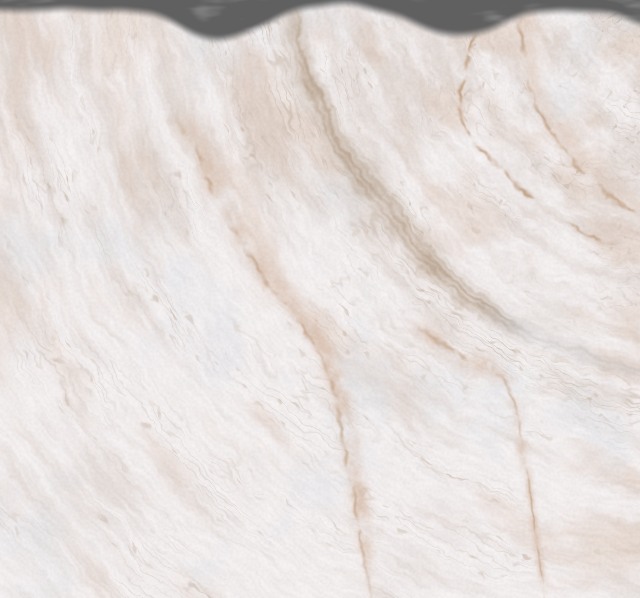
Reproduce this texture procedurally as a Shadertoy shader.

```glsl
// Pale travertine slab: crinkled strata bend in arcs about a point at the upper right.
// Tan, peach and rust veins follow those arcs in polar coordinates (radius, angle),
// and a soft wavy band of dark grey smoke lies along the top edge.

const vec2 ARC_CENTRE = vec2(1.234, 1.114);
const vec3 WHITE = vec3(0.945, 0.929, 0.930);
const vec3 CREAM = vec3(0.885, 0.852, 0.836);
const vec3 PEACH = vec3(0.850, 0.755, 0.690);
const vec3 TAN   = vec3(0.735, 0.655, 0.580);
const vec3 RUST  = vec3(0.730, 0.595, 0.475);
const vec3 COOL  = vec3(0.885, 0.890, 0.905);
const vec3 STONE_GREY = vec3(0.740, 0.725, 0.715);
const vec3 SMOKE_DARK = vec3(0.375);
const vec3 SMOKE_PALE = vec3(0.500, 0.495, 0.495);

vec2 gradientAt(vec2 cell) {
    vec3 h = fract(cell.xyx * vec3(0.1031, 0.1030, 0.0973));
    h += dot(h, h.yzx + 33.33);
    float turn = 6.2832 * fract((h.x + h.y) * h.z);
    return vec2(cos(turn), sin(turn));
}

float gradientNoise(vec2 p) {
    vec2 i = floor(p), f = p - i;
    vec2 u = f * f * f * (f * (f * 6.0 - 15.0) + 10.0);
    vec2 e = vec2(1.0, 0.0);
    float low  = mix(dot(gradientAt(i), f), dot(gradientAt(i + e), f - e), u.x);
    float high = mix(dot(gradientAt(i + e.yx), f - e.yx),
                     dot(gradientAt(i + 1.0), f - 1.0), u.x);
    return 1.4 * mix(low, high, u.y);
}

float fbm(vec2 p, int octaves) {
    float sum = 0.0, amp = 0.55;
    for (int i = 0; i < octaves; i++) {
        sum += amp * gradientNoise(p);
        p = p * 2.03 + vec2(17.3, 9.1);
        amp *= 0.52;
    }
    return sum;
}

// Soft ridge around zero offset
float vein(float offset, float width) {
    float d = offset / width;
    return exp(-d * d);
}

// Thin contour where a noise value crosses zero
float contour(float value, float width) {
    return 1.0 - smoothstep(0.0, width, abs(value));
}

// 1 between start and end, with soft ends
float span(float x, float start, float end, float soft) {
    return smoothstep(start - soft, start + soft, x)
         * (1.0 - smoothstep(end - soft, end + soft, x));
}

vec3 strata(vec2 p, vec2 flow) {
    float patches = fbm(p * 3.2 + 4.0, 4);
    float layers = fbm(flow * vec2(24.0, 4.5), 5);
    float warmth = smoothstep(0.15, 1.15, p.y + 0.12 * p.x);
    vec3 col = mix(WHITE, CREAM, smoothstep(-0.15, 0.65, layers + 0.55 * patches + 0.35 * warmth - 0.10));

    // Blush and cool clouds
    float blush = smoothstep(0.08, 0.50, fbm(flow * vec2(10.0, 4.0) + 31.0, 4) + 0.15 * warmth);
    col = mix(col, PEACH, 0.38 * blush);
    col = mix(col, COOL, 0.50 * smoothstep(0.08, 0.45, fbm(p * 4.5 + 57.0, 4)));

    // Broken crinkled layer lines and pits
    float lineMask = smoothstep(-0.15, 0.40, fbm(flow * vec2(13.0, 5.0) + 71.0, 3));
    float lines = contour(gradientNoise(flow * vec2(75.0, 13.0) + 5.0), 0.13);
    col = mix(col, vec3(0.80, 0.745, 0.705), 0.34 * lines * lineMask);
    col += 0.022 * gradientNoise(flow * vec2(130.0, 35.0) + 13.0);
    float pits = smoothstep(0.42, 0.70, gradientNoise(flow * vec2(95.0, 45.0) + 23.0));
    return mix(col, TAN, 0.42 * pits * lineMask);
}

vec3 addVeins(vec3 col, vec2 p, float r, float a) {
    float cloud = fbm(p * 16.0 + 11.0, 4);
    float broken = smoothstep(-0.30, 0.25, fbm(p * 22.0 + 41.0, 3));

    // Broad banded main vein, turning grey and speckled to the right
    float width = mix(0.013, 0.024, span(a, 0.45, 1.02, 0.18));
    float body = vein(r - 0.755, width) * smoothstep(0.10, 0.26, a);
    float bands = 0.5 + 0.5 * sin(r * 520.0 + 5.0 * cloud);
    float fade = 1.0 - 0.50 * smoothstep(0.95, 1.15, a);
    vec3 bandCol = mix(TAN, STONE_GREY, smoothstep(0.92, 1.12, a));
    col = mix(col, bandCol, clamp(body * fade * (0.58 + 0.30 * bands + 0.65 * cloud), 0.0, 0.92));
    float fringe = vein(r - 0.80, 0.035) * contour(gradientNoise(vec2(r * 95.0, a * 9.0)), 0.22);
    col = mix(col, TAN, 0.38 * fringe * broken);

    // Peach vein through the middle, with a halo on its inner side
    float drift = max(a - 0.70, 0.0);
    float off = r - 0.98 - 2.2 * drift * drift;
    float reach = span(a, 0.34, 1.05, 0.06);
    col = mix(col, PEACH, reach * vein(off + 0.012, 0.021) * clamp(0.48 + 1.3 * cloud, 0.0, 0.85));
    col = mix(col, RUST, 0.55 * reach * broken * vein(off, 0.0042));

    // Lower right vein, plunging to the bottom edge
    drift = max(a - 1.06, 0.0);
    off = r - 0.85 - 6.0 * drift * drift;
    reach = span(a, 0.90, 1.30, 0.05);
    col = mix(col, PEACH, reach * vein(off, 0.017) * clamp(0.38 + 1.2 * cloud, 0.0, 0.75));
    col = mix(col, RUST, 0.50 * reach * broken * vein(off, 0.0040));

    // Two thin rust cracks near the arc centre
    drift = max(0.72 - a, 0.0);
    off = r - 0.56 + 0.7 * drift * drift;
    col = mix(col, RUST, 0.80 * span(a, 0.36, 1.17, 0.05) * broken * vein(off, 0.0036));
    off = r - 0.41 - 0.12 * (a - 0.464);
    col = mix(col, PEACH, 0.38 * vein(off + 0.012, 0.018));
    return mix(col, RUST, 0.62 * broken * vein(off, 0.0036));
}

vec3 addSmoke(vec3 col, vec2 p) {
    float edge = 0.984 + 0.012 * vein(p.x - 0.56, 0.07) - 0.050 * vein(p.x - 0.37, 0.085)
               - 0.043 * vein(p.x - 0.765, 0.090) - 0.030 * vein(p.x - 1.11, 0.075)
               + 0.005 * gradientNoise(vec2(p.x * 14.0, 3.0));
    float wisps = smoothstep(0.05, 0.55, fbm(p * vec2(9.0, 32.0) + 3.0, 3));
    vec3 smoke = mix(SMOKE_DARK, SMOKE_PALE, wisps);
    return mix(col, smoke, smoothstep(-0.011, 0.010, p.y - edge));
}

void mainImage(out vec4 fragColor, in vec2 fragCoord) {
    vec2 p = fragCoord / iResolution.y;
    vec2 arm = ARC_CENTRE - p;
    float a = atan(arm.y, arm.x);
    float crinkle = 0.0045 * gradientNoise(p * 48.0) + 0.002 * gradientNoise(p * 100.0);
    float r = length(arm) + 0.020 * fbm(p * 7.0, 3) + crinkle;

    vec3 col = strata(p, vec2(r, 0.85 * a));
    col = addVeins(col, p, r, a);
    col += 0.016 * gradientNoise(p * 190.0);
    col = addSmoke(col, p);
    fragColor = vec4(clamp(col, 0.0, 1.0), 1.0);
}
```
